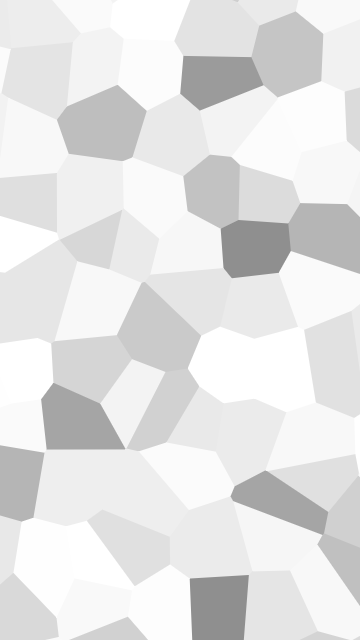
This pattern is drawn by a WebGL 1 fragment shader. Its source:

```glsl
precision highp float;
// Flat Voronoi mosaic of irregular polygons in white and pale greys.

uniform vec2 u_resolution;

vec2 hash22(vec2 p) {
    vec3 q = fract(p.xyx * vec3(0.1031, 0.1030, 0.0973));
    q += dot(q, q.yzx + 33.33);
    return fract((q.xx + q.yz) * q.zy);
}

// Exponential falloff from white; the lattice term keeps tones evenly shared
float cellTone(vec2 cell) {
    float rank = fract(dot(cell, vec2(0.7549, 0.5698)) + 0.35 * hash22(cell + 71.0).x);
    return min(1.0, 1.008 + 0.111 * log(max(1.0 - rank, 0.018)));
}

void main() {
    float cellsAcross = 6.0;
    vec2 p = gl_FragCoord.xy / u_resolution.x * cellsAcross + 20.0;
    vec2 base = floor(p);

    // Two closest seeds, as offsets from this point
    float nearDist = 100.0, nextDist = 100.0;
    vec2 nearSeed = vec2(0.0), nextSeed = vec2(1.0);
    vec2 nearCell = base, nextCell = base;
    for (int j = -2; j <= 2; j++) {
        for (int i = -2; i <= 2; i++) {
            vec2 cell = base + vec2(float(i), float(j));
            vec2 seed = cell + 0.5 + 0.94 * (hash22(cell) - 0.5) - p;
            float dist = dot(seed, seed);
            if (dist < nearDist) {
                nextDist = nearDist;
                nextSeed = nearSeed;
                nextCell = nearCell;
                nearDist = dist;
                nearSeed = seed;
                nearCell = cell;
            } else if (dist < nextDist) {
                nextDist = dist;
                nextSeed = seed;
                nextCell = cell;
            }
        }
    }

    // Distance to the shared border gives a one-pixel smooth edge
    float border = dot(0.5 * (nearSeed + nextSeed), normalize(nextSeed - nearSeed));
    float pixel = cellsAcross / u_resolution.x;
    float coverage = clamp(0.5 + border / pixel, 0.5, 1.0);
    float tone = mix(cellTone(nextCell), cellTone(nearCell), coverage);
    gl_FragColor = vec4(vec3(tone), 1.0);
}
```
